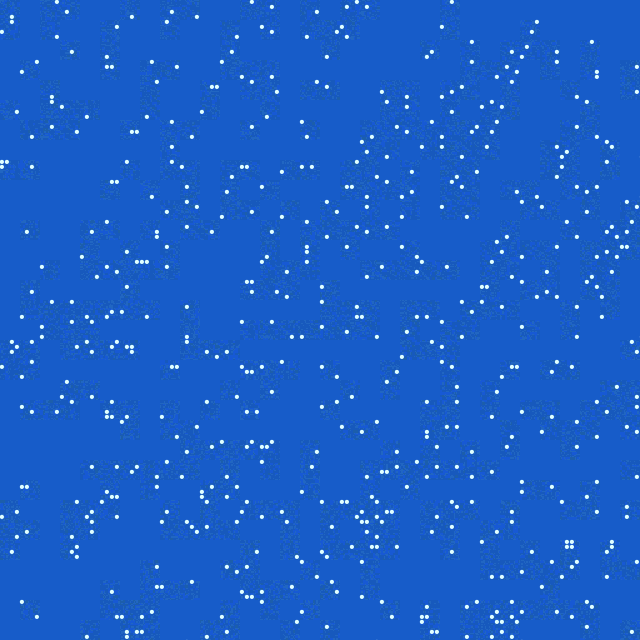
A three.js fragment shader for this texture:

```glsl
// Sparse pale dots scattered on a square lattice over blue, with faint grain around them.

#define CELLS 128.0              // lattice cells across the canvas
#define DENSITY 0.032            // mean share of lit cells
#define CLUMPING 0.5             // how unevenly the dots are spread
#define PATCH 7.0                // cells across a patch of equal density
#define DOT_CORE 0.29            // fully lit radius, in cells
#define DOT_EDGE 0.53            // radius where a dot fades out, in cells
#define BLOCK 4.0                // cells across a grainy block
#define BASE_BLUE vec3(0.09, 0.36, 0.79)
#define DULL_BLUE vec3(0.09, 0.35, 0.74)
#define PALE_BLUE vec3(0.13, 0.40, 0.76)
#define VIVID_BLUE vec3(0.09, 0.35, 0.83)
#define DOT_COLOR vec3(0.88, 1.0, 1.0)

varying vec2 vUv;

float hash(vec2 p) {
  return fract(sin(dot(p, vec2(127.1, 311.7))) * 43758.5453);
}

// 1 when the lattice cell holds a dot
float isLit(vec2 cell) {
  float unevenness = 2.0 * hash(floor(cell / PATCH) + 61.0) - 1.0;
  float chance = DENSITY * (1.0 + CLUMPING * unevenness);
  return step(hash(cell + 0.37), chance);
}

// Soft round dot in the middle of a lit cell
float dotMask(vec2 p) {
  float radius = length(fract(p) - 0.5);
  return isLit(floor(p)) * (1.0 - smoothstep(DOT_CORE, DOT_EDGE, radius));
}

// 1 when the block holds at least one dot
float blockHasDot(vec2 block) {
  float found = 0.0;
  for (int j = 0; j < 4; j++) {
    for (int i = 0; i < 4; i++) {
      found = max(found, isLit(block * BLOCK + vec2(float(i), float(j))));
    }
  }
  return found;
}

// Slightly shifted blues: coarse specks of hue, finer specks of light
vec3 grainColor(vec2 p) {
  float hue = hash(floor(p * 2.0) + 17.3);
  float light = hash(floor(p * 4.0) + 5.9);
  vec3 color = mix(DULL_BLUE, VIVID_BLUE, step(0.66, hue));
  color = mix(color, DULL_BLUE + vec3(0.02, 0.02, -0.07), step(hue, 0.07));
  return mix(color, PALE_BLUE, step(0.76, light));
}

void main() {
  vec2 p = vUv * CELLS;
  vec3 color = mix(BASE_BLUE, grainColor(p), blockHasDot(floor(p / BLOCK)));

  // Dots sit a little to the upper left of their cells
  float mask = dotMask(p + vec2(0.125, -0.125));
  gl_FragColor = vec4(mix(color, DOT_COLOR, mask), 1.0);
}
```
